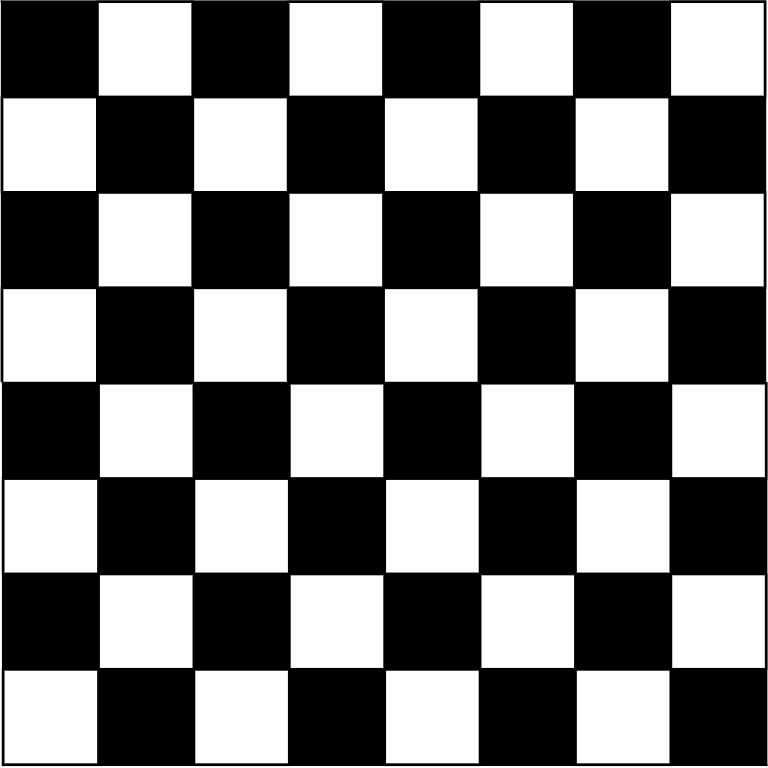
Give the GLSL for this pattern, as a WebGL 1 fragment shader.

```glsl
precision highp float;
// Eight by eight black and white checkerboard with thin black outlines, lower half nudged right.

uniform vec2 u_resolution;

// Signed distance to a square of the given half size
float squareDistance(vec2 p, float halfSize) {
  vec2 d = abs(p) - halfSize;
  return max(d.x, d.y);
}

// Antialiased coverage of the inside of a shape, one pixel wide
float coverage(float dist, float pixel) {
  return clamp(0.5 - dist / pixel, 0.0, 1.0);
}

void main() {
  float size = min(u_resolution.x, u_resolution.y);
  float pixel = 1.0 / size;
  vec2 uv = gl_FragCoord.xy / size;
  uv.y = 1.0 - uv.y;

  // The four lower rows sit slightly to the right
  float pitch = 0.1242;
  vec2 corner = vec2(0.0026, 0.0021);
  corner.x += 0.0015 * step(corner.y + 4.0 * pitch - 0.0018, uv.y);
  vec2 board = (uv - corner) / pitch;

  // White squares on alternate cells, inset to leave the outlines
  vec2 cell = floor(board);
  vec2 local = (fract(board) - 0.5) * pitch;
  float isWhite = mod(cell.x + cell.y, 2.0);
  float white = isWhite * coverage(squareDistance(local, 0.0603), pixel);

  // Outer frame, with a white margin beyond it
  float frame = squareDistance((board - 4.0) * pitch, 4.0 * pitch + 0.0018);
  float shade = mix(1.0, white, coverage(frame, pixel));

  gl_FragColor = vec4(vec3(shade), 1.0);
}
```
